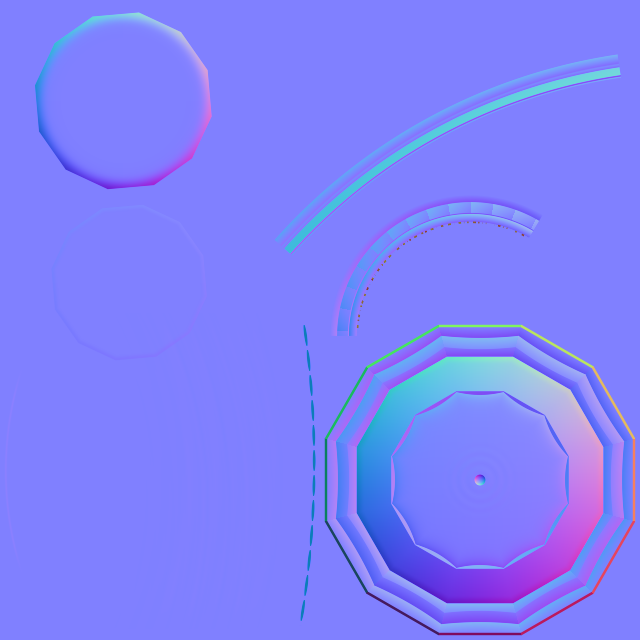
Reproduce this texture map procedurally as a WebGL 1 fragment shader.

```glsl
precision highp float;
// Tangent-space normal map: a twelve-sided dial, a rimmed disc, curved trims and faint scratches.
uniform vec2 u_resolution;

#define GRID 768.0          // layout units across the canvas
#define SIDES 12.0          // sides of every polygon
#define DIAL_CENTER vec2(576.0, 192.0)
#define DISC_CENTER vec2(148.0, 647.0)
#define GHOST_CENTER vec2(155.0, 429.0)
#define WIDE_CENTER vec2(841.0, 26.0)
#define SMALL_CENTER vec2(565.0, 365.0)
#define DASH_CENTER vec2(-772.0, 212.0)
#define STREAK_GAIN 0.03    // strength of the faint streaks

float soft;                 // half width of a smoothed edge

float above(float x, float limit) { return smoothstep(-soft, soft, x - limit); }
float band(float x, float lo, float hi) { return above(x, lo) * (1.0 - above(x, hi)); }
// A band whose slope runs from one value to another.
float strip(float x, float lo, float hi, float slopeLo, float slopeHi) {
  return band(x, lo, hi) * mix(slopeLo, slopeHi, clamp((x - lo) / (hi - lo), 0.0, 1.0));
}

float hash(float n) { return fract(sin(n * 127.1) * 43758.5); }
float gradientNoise(float x) {
  float i = floor(x), f = x - i;
  float a = (hash(i) * 2.0 - 1.0) * f;
  float b = (hash(i + 1.0) * 2.0 - 1.0) * (f - 1.0);
  return mix(a, b, f * f * f * (f * (f * 6.0 - 15.0) + 10.0));
}

// Polygon facet: xy = facing, z = distance along it, w = place on the side, -1 to 1.
vec4 facet(vec2 p, float phase) {
  float stepAngle = 6.28319 / SIDES;
  float a = floor((atan(p.y, p.x) - phase) / stepAngle + 0.5) * stepAngle + phase;
  vec2 dir = vec2(cos(a), sin(a));
  float d = dot(p, dir);
  float side = dot(p, vec2(-dir.y, dir.x)) / max(d * tan(stepAngle * 0.5), 0.001);
  return vec4(dir, d, side);
}

// Stepped dial with a sloped ring, scalloped centre plate and a small dimple.
vec2 dialTilt(vec2 p) {
  vec4 f = facet(p, 0.0);
  float r = length(p), d = f.z, bow = 1.0 - f.w * f.w;
  vec2 radial = p / max(r, 0.001);
  vec2 facing = normalize(mix(f.xy, radial, 0.4));
  float ledge = d + 2.5 * bow, plate = d + 3.5 * bow;
  float steps = strip(ledge, 173.0, 186.0, -0.42, 0.0) * (1.0 - above(d, 184.0));
  steps += strip(ledge, 159.5, 173.0, 0.12, 0.46);
  steps += strip(d, 148.0, 159.5, -0.45, -0.08) * (1.0 - above(ledge, 159.5));
  steps -= 0.4 * above(plate, 105.5) * (1.0 - above(d, 106.5));
  float ring = strip(d, 106.5, 148.0, 0.5, 0.7);
  ring += 0.14 * smoothstep(138.0, 148.0, d) * (1.0 - above(d, 148.0));
  float inside = 1.0 - above(plate, 105.5);
  ring += inside * (0.32 * pow(min(plate / 105.5, 1.0), 14.0) + 0.09 * r / 105.0);
  ring += 0.018 * sin(r * 0.55) * (1.0 - smoothstep(25.0, 55.0, r));
  ring -= strip(r, 0.0, 6.5, 0.0, 0.85);
  return facing * steps + radial * ring;
}

// Polygonal disc, flat but for its rounded rim.
vec2 discTilt(vec2 p) {
  float r = length(p);
  float rim = 0.08 * smoothstep(75.0, 105.0, r) + 0.68 * pow(smoothstep(84.0, 108.0, r), 2.0);
  return p / max(r, 0.001) * rim * (1.0 - above(facet(p, 0.611).z, 104.0));
}

// Long moulding, cut off along two radii.
vec2 wideArcTilt(vec2 p) {
  float r = length(p), a = degrees(atan(p.y, p.x));
  float slope = strip(r, 673.0, 684.0, -0.16, 0.42) + strip(r, 668.5, 672.0, -0.2, 0.12);
  slope += strip(r, 659.0, 668.5, 0.72, 0.66) + strip(r, 657.3, 659.0, -0.5, -0.3);
  slope += strip(r, 655.8, 657.3, 0.3, 0.3);
  return p / r * slope * band(a * 12.0, 98.4 * 12.0, 138.4 * 12.0);
}

// Short moulding with stepped facets.
vec2 smallArcTilt(vec2 p, float r, float a) {
  float saw = fract((168.0 - a) / 9.75);
  float slope = strip(r, 160.5, 169.0, -0.38, 0.0);
  slope += strip(r, 147.5, 160.5, 0.1, 0.3) + band(r, 147.5, 160.5) * 0.28 * (0.5 - saw);
  slope += strip(r, 146.3, 147.5, -0.35, -0.35) + strip(r, 137.0, 146.3, -0.28, 0.55);
  return p / max(r, 0.001) * slope;
}

// Barely visible outline, scratch and curved streaks.
vec2 faintTilt(vec2 p) {
  vec2 g = p - GHOST_CENTER;
  float d = facet(g, 0.611).z;
  vec2 tilt = normalize(g + 0.001) * 0.07 * smoothstep(85.0, 91.0, d) * (1.0 - above(d, 91.5));
  vec2 s = p - vec2(406.0, 203.0);
  float scratch = exp(-pow((length(s) - 399.0) / 1.3, 2.0));
  tilt.x += 0.09 * scratch * (1.0 - smoothstep(80.0, 130.0, abs(s.y))) * step(s.x, 0.0);
  float r = length(p - vec2(-265.0, 203.0));
  float area = smoothstep(440.0, 520.0, r) * (1.0 - smoothstep(585.0, 605.0, r));
  area *= 1.0 - smoothstep(150.0, 190.0, abs(p.y - 203.0));
  tilt.x += STREAK_GAIN * area * (gradientNoise(r * 0.07) * 2.0 + gradientNoise(r * 0.19 + p.y * 0.015) + 0.15);
  return tilt;
}

void main() {
  vec2 p = gl_FragCoord.xy / u_resolution * GRID;
  soft = 0.6 * GRID / u_resolution.x;
  vec2 dial = p - DIAL_CENTER, small = p - SMALL_CENTER, dash = p - DASH_CENTER;
  float r = length(small), a = degrees(atan(small.y, small.x));
  a += a < 0.0 ? 360.0 : 0.0;
  float cut = band(a * 2.9, 59.3 * 2.9, 180.0 * 2.9);

  vec2 tilt = dialTilt(dial) + discTilt(p - DISC_CENTER) + wideArcTilt(p - WIDE_CENTER);
  tilt += smallArcTilt(small, r, a) * cut + faintTilt(p);

  // Lens-shaped dashes along a shallow arc.
  float place = fract((378.5 - p.y) / 30.0);
  float lens = 1.7 * sqrt(max(0.0, 1.0 - pow((place - 0.43) / 0.44, 2.0)));
  float dashes = (1.0 - above(abs(length(dash) - 1149.0), lens)) * step(0.01, lens) * band(p.y, 18.0, 378.5);
  tilt = mix(tilt, vec2(-0.9, -0.02), dashes);
  vec3 color = 0.5 + 0.5 * vec3(tilt, sqrt(max(0.0, 1.0 - dot(tilt, tilt))));

  // Steep outer rim of the dial.
  vec4 f = facet(dial, 0.0);
  color = mix(color, vec3(0.5 + 0.46 * f.xy, 0.37), band(f.z, 183.3, 186.3));

  // Broken dark flecks on the inner edge of the short moulding.
  float fleck = smoothstep(0.0, 0.12, gradientNoise(a * 0.55)) * band(r, 135.2, 137.2) * cut;
  color = mix(color, vec3(0.55, 0.2 + 0.3 * hash(floor(a * 0.5)), 0.2), fleck);
  gl_FragColor = vec4(color, 1.0);
}
```
